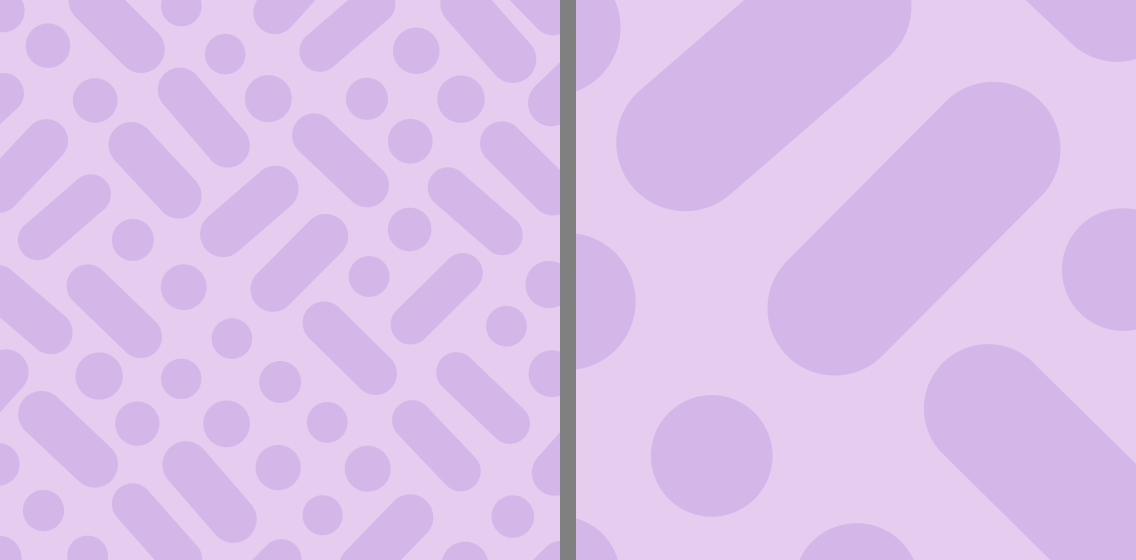
Left: the whole. Right: its middle third, enlarged.
Write a WebGL 2 fragment shader that draws this pattern.

```glsl
#version 300 es
precision highp float;

uniform vec2 u_resolution;
out vec4 outColor;

const vec3 PALE_LILAC = vec3(0.900, 0.804, 0.942);
const vec3 DEEP_LILAC = vec3(0.834, 0.712, 0.908);
const float CELL_SIZE = 0.1165;

// Two random values in 0..1 for a point on the half-integer lattice
vec2 hash2(vec2 p, float salt) {
    uvec2 v = uvec2(ivec2(round(p * 2.0 + salt * 97.0)) + 4096);
    v = v * 1664525u + 1013904223u;
    v.x += v.y * 1664525u;
    v.y += v.x * 1664525u;
    v ^= v >> 16u;
    v.x += v.y * 1664525u;
    v.y += v.x * 1664525u;
    v ^= v >> 16u;
    return vec2(v >> 8u) * exp2(-24.0);
}

float cornerSlope(vec2 corner, vec2 offset, float salt) {
    float angle = 6.2832 * hash2(corner, salt).x;
    return dot(vec2(cos(angle), sin(angle)), offset);
}

float gradientNoise(vec2 p, float salt) {
    vec2 i = floor(p), f = fract(p), e = vec2(0.0, 1.0);
    vec2 s = f * f * f * (f * (f * 6.0 - 15.0) + 10.0);
    float low = mix(cornerSlope(i, f, salt), cornerSlope(i + e.yx, f - e.yx, salt), s.x);
    float high = mix(cornerSlope(i + e.xy, f - e.xy, salt), cornerSlope(i + e.yy, f - e.yy, salt), s.x);
    return mix(low, high, s.y);
}

mat2 rotation(float angle) {
    float c = cos(angle), s = sin(angle);
    return mat2(c, s, -s, c);
}

// Staggered two-by-two blocks, each with its own favoured direction
vec2 blockOf(vec2 cell) {
    cell.x += mod(floor(cell.y * 0.5), 2.0);
    return floor(cell * 0.5);
}

float bondStrength(vec2 cell, vec2 dir) {
    vec2 block = blockOf(cell);
    bool inside = block == blockOf(cell + dir);
    bool favoursX = hash2(block, 3.0).x < 0.62;
    bool alongX = abs(dir.x) > 0.5;
    float bonus = inside && favoursX == alongX ? 0.35 : 0.0;
    return hash2(cell + 0.5 * dir, 1.0).x + bonus;
}

vec2 strongestBond(vec2 cell) {
    vec2 best = vec2(0.0);
    float bestStrength = -1.0;
    for (int k = 0; k < 4; k++) {
        vec2 dir = k < 2 ? vec2(1.0, 0.0) : vec2(0.0, 1.0);
        dir *= (k & 1) == 0 ? 1.0 : -1.0;
        float strength = bondStrength(cell, dir);
        if (strength > bestStrength) {
            bestStrength = strength;
            best = dir;
        }
    }
    return best;
}

// Step to the paired cell, or zero for a cell that stays single
vec2 partnerStep(vec2 cell) {
    vec2 dir = strongestBond(cell);
    return strongestBond(cell + dir) == -dir ? dir : vec2(0.0);
}

// A zero axis turns the capsule into a disc
float capsuleDistance(vec2 p, vec2 axis, float halfLength, float radius) {
    float along = clamp(dot(p, axis), -halfLength, halfLength);
    return length(p - axis * along) - radius;
}

float shapeDistance(vec2 p, vec2 cell) {
    vec2 dir = partnerStep(cell);
    vec2 site = cell + 0.5 * dir;
    vec2 size = hash2(site, 5.0);
    vec2 jitter = 0.09 * (hash2(site, 7.0) - 0.5);
    vec2 drift = 0.22 * vec2(gradientNoise(site * 0.31, 9.0), gradientNoise(site * 0.31, 11.0));
    float tilt = 0.16 * (hash2(site, 13.0).x - 0.5);
    float radius = mix(0.305, 0.365, size.x);
    float halfLength = mix(0.53, 0.575, size.y);
    return capsuleDistance(p - site - jitter - drift, rotation(tilt) * dir, halfLength, radius);
}

float patternDistance(vec2 p) {
    vec2 home = round(p);
    float nearest = 10.0;
    for (int y = -1; y <= 1; y++)
        for (int x = -1; x <= 1; x++)
            nearest = min(nearest, shapeDistance(p, home + vec2(x, y)));
    return nearest;
}

void main() {
    float canvas = min(u_resolution.x, u_resolution.y);
    vec2 uv = gl_FragCoord.xy / canvas;

    // Diagonal lattice of discs and paired cells
    vec2 p = rotation(radians(-45.0)) * uv / CELL_SIZE;
    float edge = 0.75 / (canvas * CELL_SIZE);
    float coverage = 1.0 - smoothstep(-edge, edge, patternDistance(p));

    outColor = vec4(mix(PALE_LILAC, DEEP_LILAC, coverage), 1.0);
}
```
